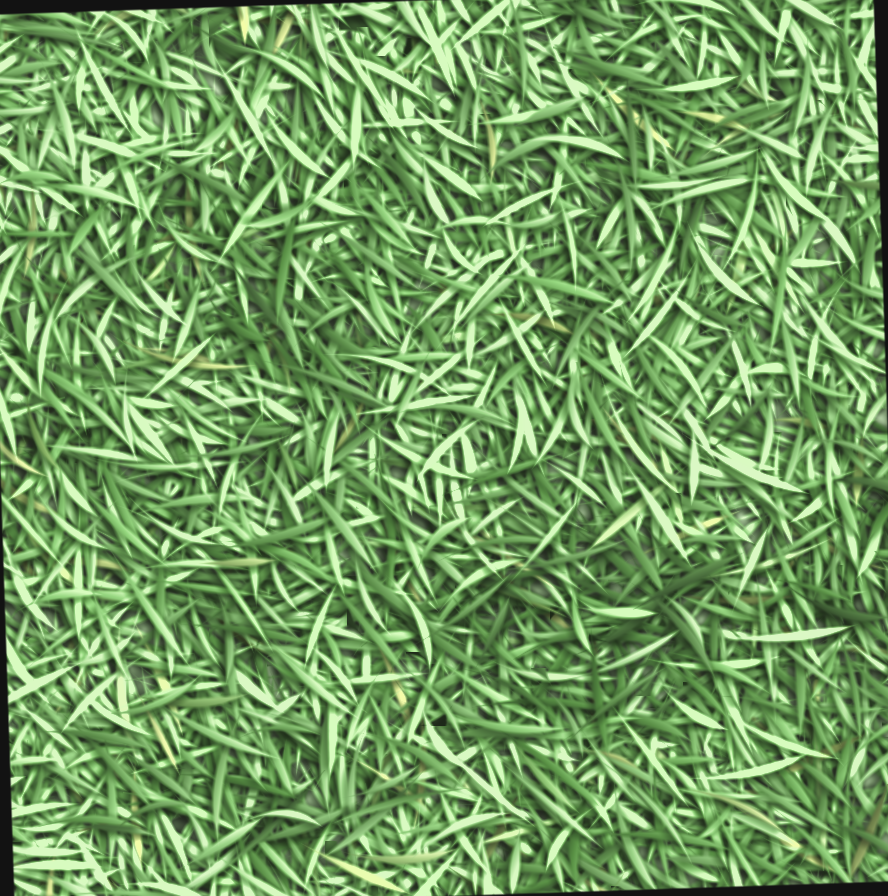
Reproduce this texture procedurally as a WebGL 2 fragment shader.

```glsl
#version 300 es
precision highp float;
uniform vec2 u_resolution;
out vec4 outColor;

vec4 hash4(vec3 p) {
  vec4 h = fract(p.xyzx * vec4(0.1031, 0.1030, 0.0973, 0.1099));
  h += dot(h, h.wzxy + 33.33);
  return fract((h.xxyz + h.yzzw) * h.zywx);
}

float valueNoise(vec2 p) {
  vec2 cell = floor(p), f = fract(p);
  f = f * f * (3.0 - 2.0 * f);
  float bottom = mix(hash4(vec3(cell, 7.0)).x, hash4(vec3(cell + vec2(1, 0), 7.0)).x, f.x);
  float top = mix(hash4(vec3(cell + vec2(0, 1), 7.0)).x, hash4(vec3(cell + 1.0, 7.0)).x, f.x);
  return mix(bottom, top, f.y);
}

// Shadow green through to sunlit tip
vec3 grassRamp(float s) {
  vec3 c = mix(vec3(0.11, 0.16, 0.09), vec3(0.24, 0.39, 0.19), clamp(s / 0.18, 0.0, 1.0));
  c = mix(c, vec3(0.35, 0.57, 0.27), clamp((s - 0.18) / 0.21, 0.0, 1.0));
  c = mix(c, vec3(0.59, 0.85, 0.50), clamp((s - 0.39) / 0.35, 0.0, 1.0));
  return mix(c, vec3(0.84, 0.99, 0.74), clamp((s - 0.74) / 0.20, 0.0, 1.0));
}

// One tapered, bent blade; surface holds shade, greyness and yellowness
void drawBlade(inout vec3 surface, vec2 p, vec2 id, vec2 shift, float layer, float cellSize) {
  vec4 place = hash4(vec3(id, layer * 3.0 + 11.0));
  vec4 look = hash4(vec3(id + 57.0, layer * 5.0 + 3.0));
  vec2 root = (id + place.xy) * cellSize - shift;

  // Thin turf leaves dark hollows
  float turf = valueNoise(root * 17.0 + 40.0);
  if (look.z > 0.45 + 1.1 * turf) return;

  float lean = valueNoise(root * 6.0 + 20.0) - 0.5;
  float angle = -0.85 + 1.4 * lean + 1.9 * (place.z + look.w - 1.0);
  vec2 along = vec2(cos(angle), sin(angle));
  vec2 q = p - root;
  q = vec2(dot(q, along), dot(q, vec2(-along.y, along.x)));

  float halfLength = mix(0.030, 0.060, place.w);
  float halfWidth = mix(0.0034, 0.0060, look.x);
  float t = q.x / halfLength;
  q.y += (look.y - 0.5) * 0.014 * (t * t - 0.4);
  float taper = 1.0 - t * t * (0.8 + 0.2 * t);
  float edge = abs(q.y) - halfWidth * taper;

  // Soft shade cast to one side
  float shadow = 1.0 - smoothstep(-0.003, 0.010, abs(q.y + 0.003) - halfWidth * taper);
  surface.x *= 1.0 - 0.42 * shadow * smoothstep(1.15, 0.75, abs(t));

  // Lit blade with a brighter side and tip
  float mask = smoothstep(0.0027, -0.0027, edge);
  float clump = valueNoise(root * 9.0) + turf - 1.0;
  float shade = 0.88 + 0.60 * (fract(look.z * 9.0 + place.x) - 0.5) + 0.32 * clump + 0.13 * t;
  shade += 0.10 * clamp(q.y / halfWidth, -1.0, 1.0);
  float grey = 0.34 * fract(look.x * 7.0 + place.z);
  float yellow = smoothstep(0.94, 1.0, fract(look.y * 13.0 + place.w));
  surface = mix(surface, vec3(shade, grey, yellow), mask);
}

void main() {
  vec2 uv = gl_FragCoord.xy / u_resolution - 0.5;
  vec2 p = gl_FragCoord.xy / u_resolution.y;
  const float cellSize = 0.065;

  // Bare soil beneath the blades
  float soil = valueNoise(p * 45.0);
  vec3 surface = vec3(0.4 + 0.6 * soil, 0.9, 0.0);

  // Overlapping layers, lowest first
  for (int i = 0; i < 18; i++) {
    float layer = float(i);
    vec2 shift = cellSize * fract(layer * vec2(0.618, 0.755));
    vec2 home = floor((p + shift) / cellSize);
    for (int k = 0; k < 9; k++) {
      vec2 id = home + vec2(k % 3, k / 3) - 1.0;
      drawBlade(surface, p, id, shift, layer, cellSize);
    }
  }

  // Colour, dulled or yellowed per blade
  float light = 1.03 * pow(clamp(surface.x, 0.0, 1.0), 1.6);
  vec3 color = grassRamp(light);
  float luma = dot(color, vec3(0.3, 0.6, 0.1));
  color = mix(color, luma * vec3(1.0, 0.98, 0.96), 0.6 * surface.y);
  color = mix(color, luma * vec3(1.12, 1.08, 0.65), 0.6 * surface.z);

  // Slightly turned square with dark corners outside it
  vec2 turned = mat2(cos(0.033), -sin(0.033), sin(0.033), cos(0.033)) * uv;
  float outside = max(abs(turned.x), abs(turned.y)) - 0.5;
  color = mix(color, vec3(0.07), smoothstep(-0.0015, 0.0015, outside));
  outColor = vec4(color, 1.0);
}
```
